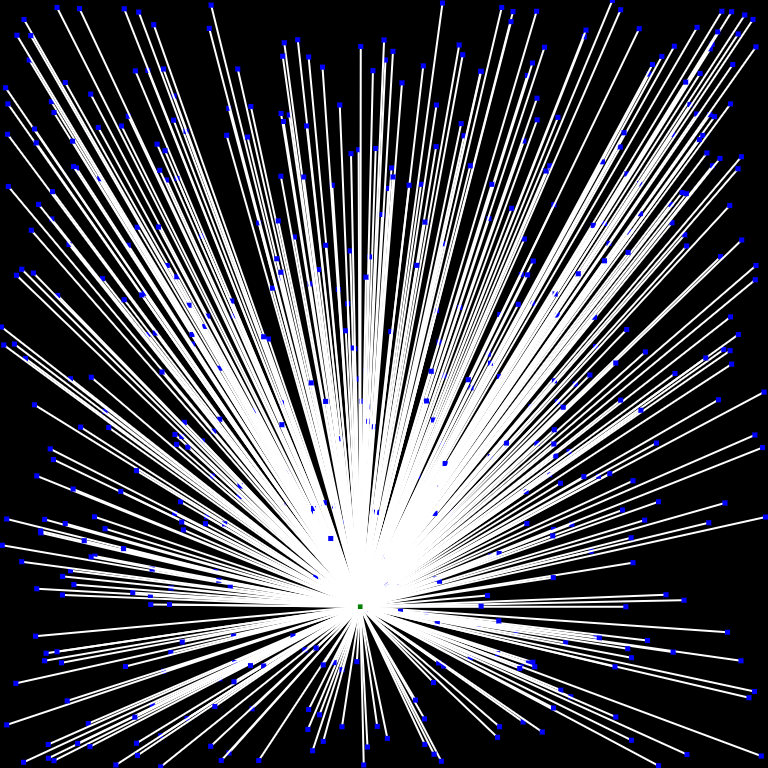
This background is drawn by a WebGL 1 fragment shader. Its source:

```glsl
precision highp float;
// Burst of white rays from a low hub to scattered blue square dots on black.

uniform vec2 u_resolution;

const vec2 HUB = vec2(0.469, 0.21);

// Dave-Hoskins-style hash: one number to a point in the unit square
vec2 scatter(float n) {
  vec3 p = fract(n * vec3(0.1031, 0.1030, 0.0973));
  p += dot(p, p.yzx + 33.33);
  return fract((p.xx + p.yz) * p.zy);
}

// True when a direction lies inside a narrow wedge around an axis
bool inWedge(vec2 dir, vec2 axis, float halfWidth) {
  return dot(dir, axis) > 0.0 &&
         abs(dir.x * axis.y - dir.y * axis.x) < halfWidth;
}

// Dark wedges that no ray enters
bool inGap(vec2 dir) {
  return inWedge(dir, vec2(-0.297, 0.955), 0.025) ||
         inWedge(dir, vec2(0.267, 0.964), 0.016) ||
         inWedge(dir, vec2(0.999, -0.040), 0.025) ||
         inWedge(dir, vec2(-0.998, -0.060), 0.030) ||
         inWedge(dir, vec2(-0.606, -0.796), 0.060) ||
         inWedge(dir, vec2(0.640, -0.768), 0.045);
}

float squareDistance(vec2 p, float halfSize) {
  vec2 q = abs(p);
  return max(q.x, q.y) - halfSize;
}

void main() {
  float scale = min(u_resolution.x, u_resolution.y);
  vec2 uv = gl_FragCoord.xy / u_resolution;
  vec2 aspect = u_resolution / scale;
  vec2 fromHub = (uv - HUB) * aspect;
  vec3 color = vec3(0.0);

  // Later rays cover earlier dots
  for (int i = 1; i <= 520; i++) {
    vec2 ray = (scatter(float(i)) - HUB) * aspect;
    float rayLength = max(length(ray), 0.001);
    vec2 dir = ray / rayLength;
    if (inGap(dir)) continue;

    float along = clamp(dot(fromHub, dir), 0.0, rayLength);
    float rayEdge = length(fromHub - dir * along) - 0.0013;
    float dotEdge = squareDistance(fromHub - ray, 0.0033);
    color = mix(color, vec3(1.0), clamp(0.5 - rayEdge * scale, 0.0, 1.0));
    color = mix(color, vec3(0.0, 0.0, 1.0), clamp(0.5 - dotEdge * scale, 0.0, 1.0));
  }

  // Green hub marker
  float hubEdge = squareDistance(fromHub, 0.003);
  color = mix(color, vec3(0.0, 0.5, 0.0), clamp(0.5 - hubEdge * scale, 0.0, 1.0));

  gl_FragColor = vec4(color, 1.0);
}
```
